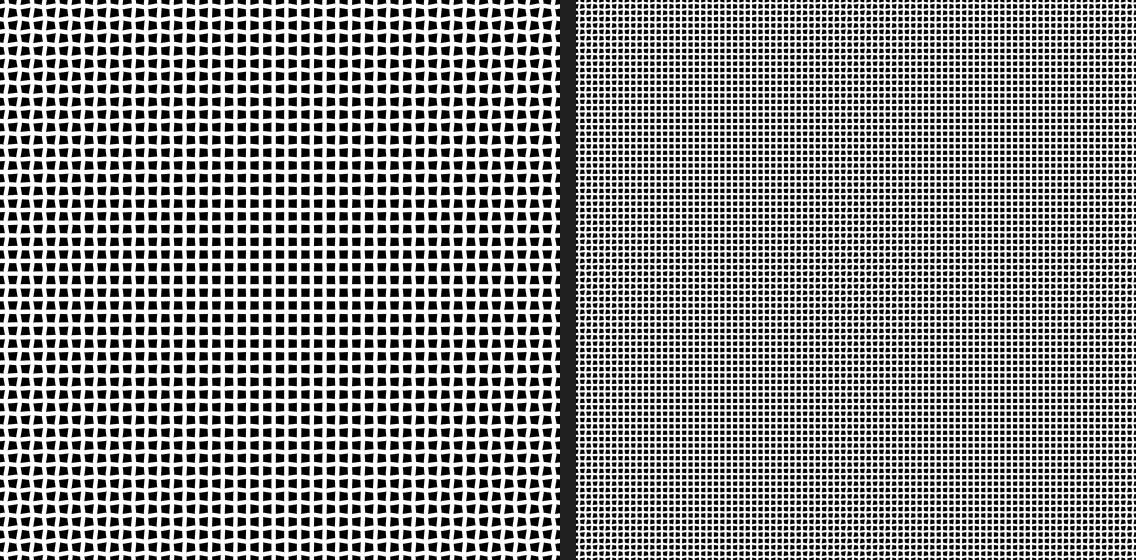
Left, the tile; right, the same tile 2 across and 2 down.
Write a three.js fragment shader that draws this pattern.

```glsl
// Black blocks on white, parted by a 44 by 44 grid whose lines zigzag more toward the borders.
varying vec2 vUv;

// Signed distance to a four-sided block whose opposite sides lean by the given slopes.
float leaningBlock(vec2 p, vec2 lean) {
  vec2 side = (abs(p) + lean * p.yx - 0.325) / sqrt(1.0 + lean * lean);
  return max(side.x, side.y);
}

void main() {
  // Block centres fall on whole numbers, so the borders cut blocks in half.
  vec2 grid = vUv * 44.0;
  vec2 cell = floor(grid + 0.5);
  vec2 local = grid - cell;

  // Neighbours lean opposite ways, which keeps the white lines evenly wide.
  float flip = 1.0 - 2.0 * mod(cell.x + cell.y, 2.0);
  vec2 lean = flip * 0.36 * abs(vUv - 0.5);

  // Linear edge ramp, about 1/512 of the canvas wide.
  float white = clamp(0.5 + leaningBlock(local, lean) / 0.086, 0.0, 1.0);
  gl_FragColor = vec4(vec3(white), 1.0);
}
```
